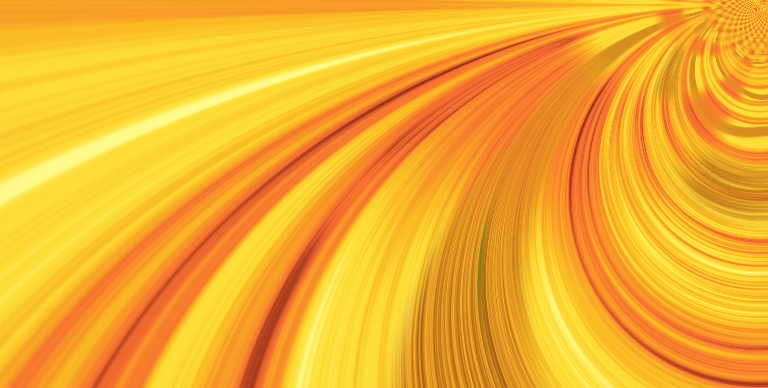
A WebGL 2 fragment shader for this background:

```glsl
#version 300 es
precision highp float;
// Golden light streaks that sweep along circles tangent to one pole at the top right.
// Inversion about the pole turns these circles into straight lines; colour bands,
// gradient noise and fine fibres are laid along them and mirrored toward the pole.
uniform vec2 u_resolution;
out vec4 outColor;

vec2 gradientAt(vec2 cell) {
    float h = fract(sin(dot(cell, vec2(127.1, 311.7))) * 43758.5);
    return vec2(cos(6.2832 * h), sin(6.2832 * h));
}

float gradientNoise(vec2 p) {
    vec2 i = floor(p), f = fract(p);
    vec2 s = f * f * f * (f * (f * 6.0 - 15.0) + 10.0);
    vec2 e = vec2(1.0, 0.0);
    float low = mix(dot(gradientAt(i), f), dot(gradientAt(i + e), f - e), s.x);
    float high = mix(dot(gradientAt(i + e.yx), f - e.yx), dot(gradientAt(i + 1.0), f - 1.0), s.x);
    return 1.4 * mix(low, high, s.y);
}

// Soft stripe, widened and dimmed when thinner than the pixel footprint
float band(float x, float center, float width, float footprint) {
    float w = length(vec2(width, footprint));
    float d = (x - center) / w;
    return exp(-d * d) * width / w;
}

// Noise stretched along the flow, faded before it can alias
float streak(float across, float along, float frequency, float footprint) {
    float fade = exp(-pow(footprint * frequency, 2.0) * 0.5);
    return fade * gradientNoise(vec2(across * frequency, along * 0.2 + frequency));
}

vec3 goldenRamp(float t) {
    vec3 c = mix(vec3(0.60, 0.20, 0.10), vec3(0.97, 0.43, 0.19), smoothstep(0.0, 0.28, t));
    c = mix(c, vec3(0.97, 0.59, 0.15), smoothstep(0.24, 0.48, t));
    c = mix(c, vec3(0.98, 0.74, 0.14), smoothstep(0.44, 0.66, t));
    c = mix(c, vec3(0.99, 0.87, 0.21), smoothstep(0.64, 0.84, t));
    return mix(c, vec3(1.0, 0.98, 0.54), smoothstep(0.84, 1.08, t));
}

void main() {
    // Left and down from the pole, in canvas widths
    vec2 p = vec2(0.9896, u_resolution.y / u_resolution.x - 0.0065)
           - gl_FragCoord.xy / u_resolution.x;
    float r2 = max(dot(p, p), 0.00002);
    float along = 2.0 * p.x / r2;
    float curvature = 2.0 * p.y / r2;
    float px = 2.0 / (r2 * u_resolution.x);

    // Mirrored repeat of the curvature
    float k = 7.2 - abs(mod(abs(curvature), 14.4) - 7.2);
    float hot = smoothstep(0.30, 0.95, 0.5 - 0.5 * cos(along * 0.54));
    float inner = smoothstep(4.4, 5.0, k);

    // Broad glow on the left
    float tone = 0.56 + 0.24 * smoothstep(0.02, 0.17, k);
    tone += 0.25 * band(k, 0.475, 0.035, px) + 0.06 * band(k, 0.66, 0.08, px);
    tone -= 0.44 * band(k, 0.85, 0.06, px);

    // Two dark ribbons and the yellow folds around them
    tone -= 0.32 * band(k, 1.01, 0.09, px) + 0.42 * band(k, 0.995, 0.03, px);
    tone -= 0.20 * band(k, 1.10, 0.04, px) + 0.26 * band(k, 1.29, 0.05, px);
    tone -= 0.42 * band(k, 1.42, 0.09, px);
    tone -= 0.44 * band(k, 1.44, 0.04, px) * (1.0 - smoothstep(2.3, 3.3, along));
    tone -= 0.18 * band(k, 1.55, 0.04, px);
    tone += 0.10 * band(k, 1.67, 0.06, px) + 0.05 * band(k, 2.02, 0.08, px);

    // Right-hand loops
    tone += 0.10 * band(k, 3.45, 0.16, px);
    tone -= 0.36 * band(k, 4.12, 0.30, px) + 0.36 * band(k, 4.05, 0.045, px);
    tone -= 0.20 * band(k, 4.27, 0.06, px) + 0.32 * band(k, 4.62, 0.22, px);
    tone -= 0.36 * band(k, 4.46, 0.04, px);
    tone += 0.12 * band(k, 4.95, 0.06, px) - 0.18 * band(k, 5.3, 0.25, px);
    tone -= 0.26 * band(k, 6.3, 0.35, px) + 0.40 * band(k, 6.50, 0.06, px);

    // Warm patches, never as dark as the ribbons
    float heat = mix(0.06, 0.46, smoothstep(0.8, 1.7, k)) * (1.0 - 0.75 * smoothstep(3.5, 4.1, k));
    tone -= hot * heat;
    tone = max(tone, 0.24 * hot * smoothstep(1.1, 1.3, k) * (1.0 - smoothstep(3.5, 3.9, k)));

    // Silky streaks
    float silk = mix(0.05, 0.20, inner) * streak(k, along, 5.0, px)
               + mix(0.15, 0.32, inner) * streak(k, along, 13.0, px)
               + mix(0.12, 0.26, inner) * streak(k, along, 31.0, px)
               + 0.10 * streak(k, along, 67.0, px);
    tone += silk * mix(0.55, 1.0, smoothstep(0.4, 0.9, k));
    vec3 color = goldenRamp(tone);

    // Brown band of fine fibres, leaning with the flow, with a green sliver
    float fibers = 0.15 * streak(k, along, 19.0, px) + 0.50 * streak(k, along, 47.0, px)
                 + 0.75 * streak(k, along, 83.0, px);
    float lean = k - 0.17 * clamp(along, 0.0, 5.0);
    float fiberMask = smoothstep(1.66, 1.86, lean) * (1.0 - smoothstep(2.55, 2.88, lean));
    vec3 bronze = mix(vec3(0.66, 0.38, 0.09), vec3(0.97, 0.67, 0.14),
                      clamp(0.60 + fibers, 0.0, 1.0));
    color = mix(color, bronze, fiberMask * (1.0 - 0.5 * hot));
    float sliver = band(k, 2.74, 0.022, px) * band(along, 2.95, 0.55, px);
    color = mix(color, vec3(0.42, 0.47, 0.08), 0.8 * sliver);

    // Bronze shadows between the inner loops
    float shadow = smoothstep(6.7, 7.7, curvature) * (1.0 - smoothstep(8.8, 10.0, curvature));
    shadow *= (1.0 - hot) * (0.7 + 0.9 * streak(k, along, 9.0, px));
    color = mix(color, vec3(0.74, 0.44, 0.10), 0.8 * clamp(shadow, 0.0, 1.0));

    // Fine beaded rosette closing in on the pole
    float radius = sqrt(r2);
    float beads = sin(atan(p.y, p.x) * 30.0) * sin(log(radius) * 22.0);
    float rosette = 1.0 - smoothstep(0.025, 0.10, radius);
    color = mix(color, goldenRamp(0.50 + 0.40 * beads), 0.65 * rosette);

    outColor = vec4(clamp(color, 0.0, 1.0), 1.0);
}
```
